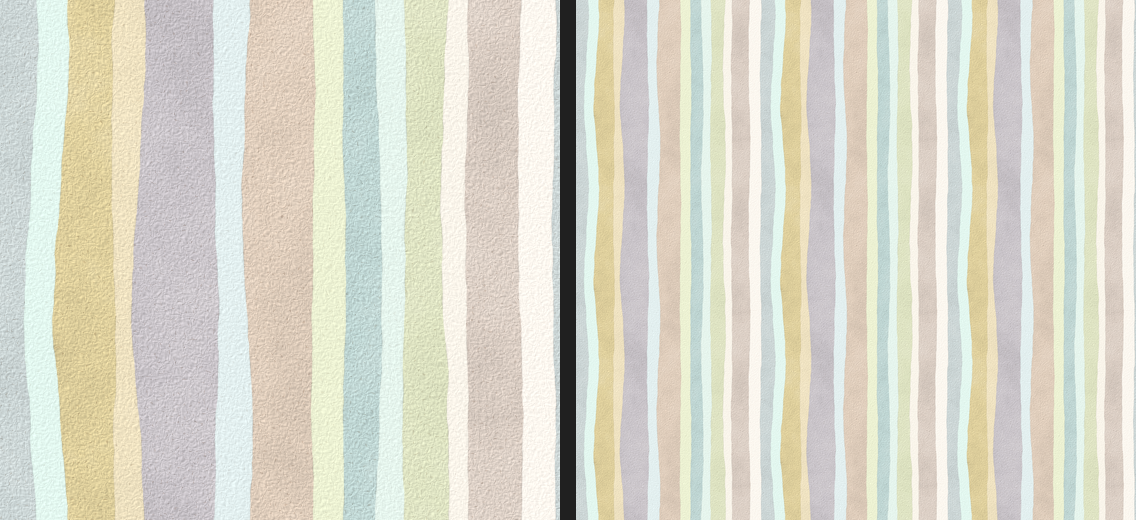
Left, the tile; right, the same tile 3 across and 3 down.
Write a WebGL 2 fragment shader that draws this pattern.

```glsl
#version 300 es
precision highp float;

uniform vec2 u_resolution;
out vec4 fragColor;

const int STRIPES = 14;
const float TAU = 6.2832;
const vec2 CELLS = vec2(14.0, 13.0);        // near-square noise lattice over the tile
const vec2 LATTICE_SHIFT = vec2(0.37, 0.61); // keeps lattice lines off the tile border
const vec2 LIGHT_STEP = vec2(-0.0018, 0.0021);
const float GRAIN_PALE = 0.055;             // plaster relief on the lightest stripes
const float GRAIN_DEEP = 0.115;             // plaster relief on the darkest stripes
const float PIT_DEPTH = 0.13;
const float WASH = 0.11;                    // cloudy pigment variation
const float RIM_WIDTH = 0.0013;
const float RIM_DARK = 0.09;
const vec3 WASH_WHITE = vec3(0.99, 0.98, 0.96);
const vec3 PIT_TINT = vec3(0.8, 1.0, 1.15);

// Left edge of each stripe in thousandths of the width: position, bow, sway
const vec3 EDGES[STRIPES] = vec3[](
  vec3(-10.5, 4.0, -0.8), vec3(55.3, 9.1, 5.2), vec3(108.7, 11.1, 7.2),
  vec3(201.8, 0.0, -2.6), vec3(248.7, 9.8, 5.2), vec3(384.1, -2.6, -3.3),
  vec3(441.4, 5.9, -6.5), vec3(558.6, 1.3, 2.0), vec3(614.6, -2.6, -0.7),
  vec3(677.1, -5.9, -2.6), vec3(722.7, -0.7, 2.6), vec3(793.6, 5.2, -5.2),
  vec3(834.6, 2.6, 0.0), vec3(928.4, 1.3, -3.3));

const vec3 PAINTS[STRIPES] = vec3[](
  vec3(0.80, 0.84, 0.84),  // blue grey
  vec3(0.89, 0.97, 0.94),  // mint
  vec3(0.88, 0.82, 0.62),  // mustard
  vec3(0.94, 0.89, 0.76),  // sand
  vec3(0.79, 0.77, 0.79),  // lilac
  vec3(0.89, 0.94, 0.94),  // pale blue
  vec3(0.88, 0.81, 0.74),  // tan
  vec3(0.93, 0.95, 0.83),  // lime
  vec3(0.75, 0.84, 0.83),  // teal
  vec3(0.90, 0.96, 0.93),  // pale mint
  vec3(0.87, 0.89, 0.76),  // sage
  vec3(0.98, 0.96, 0.92),  // cream
  vec3(0.86, 0.81, 0.77),  // taupe
  vec3(0.99, 0.97, 0.94)); // ivory

float hash(vec2 p) {
  return fract(sin(dot(p, vec2(127.1, 311.7))) * 43758.5453);
}

// Gradient at a lattice point, wrapped to the period
float cornerSlope(vec2 cell, vec2 offset, vec2 period) {
  float a = TAU * hash(floor(mod(cell + 0.5, period)));
  return dot(vec2(cos(a), sin(a)), offset);
}

// Gradient noise that wraps after a whole number of cells
float noise(vec2 p, vec2 period) {
  vec2 i = floor(p), f = fract(p);
  vec2 u = f * f * f * (f * (f * 6.0 - 15.0) + 10.0);
  vec2 dx = vec2(1.0, 0.0), dy = vec2(0.0, 1.0);
  float low = mix(cornerSlope(i, f, period), cornerSlope(i + dx, f - dx, period), u.x);
  float high = mix(cornerSlope(i + dy, f - dy, period),
                   cornerSlope(i + 1.0, f - 1.0, period), u.x);
  return mix(low, high, u.y);
}

float tileNoise(vec2 uv, vec2 cells) {
  return noise(uv * cells + cells * LATTICE_SHIFT, cells);
}

float plaster(vec2 uv) {
  return tileNoise(uv, CELLS * 12.0) + 0.8 * tileNoise(uv, CELLS * 21.0);
}

// Wobble along y, independent for each edge
float wobble(int edge, float y, float bends) {
  vec2 p = vec2(2.0 * float(edge) + 0.5, (y + LATTICE_SHIFT.y) * bends);
  return noise(p, vec2(2 * STRIPES, bends));
}

float edgeX(int edge, float y) {
  vec3 e = EDGES[edge];
  float t = TAU * (1.0 - y);
  float x = e.x + e.y * cos(t) + e.z * sin(t);
  x += 4.5 * wobble(edge, y, 9.0) + 2.2 * wobble(edge, y, 23.0) + 1.0 * wobble(edge, y, 71.0);
  return x * 0.001;
}

void main() {
  vec2 uv = gl_FragCoord.xy / u_resolution;
  float soft = 0.8 / u_resolution.x;

  // Stripes from left to right; the last pass wraps to the first stripe
  vec3 color = PAINTS[STRIPES - 1];
  float rim = 0.0;
  for (int i = 0; i <= STRIPES; i++) {
    int k = i % STRIPES;
    float d = uv.x - edgeX(k, uv.y) - float(i / STRIPES);
    color = mix(color, PAINTS[k], smoothstep(-soft, soft, d));
    rim = max(rim, exp(-d * d / (RIM_WIDTH * RIM_WIDTH)));
  }
  float depth = smoothstep(0.97, 0.78, dot(color, vec3(0.3, 0.5, 0.2)));

  // Cloudy wash
  float cloud = tileNoise(uv, vec2(5.0, 4.0)) + 0.6 * tileNoise(uv, CELLS)
              + 0.4 * tileNoise(uv, CELLS * 3.0);
  color = mix(color, WASH_WHITE, WASH * max(cloud, 0.0) * (0.5 + depth));
  color *= 1.0 + 0.6 * WASH * min(cloud, 0.0) * depth;

  // Pigment gathered along the edges
  color *= 1.0 - RIM_DARK * rim * smoothstep(-0.4, 0.5, tileNoise(uv, CELLS * 2.0));

  // Plaster lit from the upper left, with small pits; a slight warp breaks up the lattice
  vec2 warp = vec2(tileNoise(uv, CELLS * 5.0), tileNoise(uv + 0.29, CELLS * 5.0));
  vec2 grainUv = uv + 0.005 * warp;
  float relief = plaster(grainUv) - plaster(grainUv + LIGHT_STEP);
  float pits = smoothstep(0.25, 0.6, tileNoise(grainUv + 0.37, CELLS * 14.0));
  color *= 1.0 + relief * mix(GRAIN_PALE, GRAIN_DEEP, depth);
  color *= 1.0 - PIT_DEPTH * pits * (0.35 + 0.65 * depth) * PIT_TINT;

  fragColor = vec4(clamp(color, 0.0, 1.0), 1.0);
}
```
